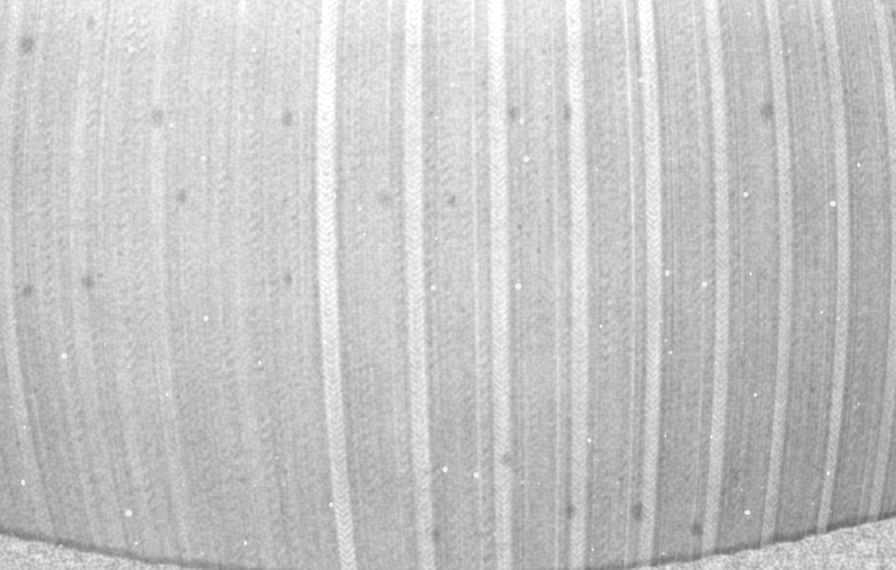
This texture is drawn by a WebGL 1 fragment shader. Its source:

```glsl
precision highp float;
// Tyre-combed pale ground seen through a barrel lens: about twelve bowed lanes,
// each with a herringbone ridge, thin ruts and dashed tread columns. Gradient noise
// adds grain and wear; hashed cells scatter debris and stains; a rough kerb ends it.

uniform vec2 u_resolution;

const float TAU = 6.2831853;

float hash(vec2 p) {
  vec3 q = fract(vec3(p.xyx) * 0.1031);
  q += dot(q, q.yzx + 33.33);
  return fract((q.x + q.y) * q.z);
}

float cornerSlope(vec2 cell, vec2 offset) {
  float a = TAU * hash(cell);
  return dot(vec2(cos(a), sin(a)), offset);
}

// Gradient noise, roughly -0.7 to 0.7
float noise(vec2 p) {
  vec2 i = floor(p), f = fract(p);
  vec2 w = f * f * f * (f * (f * 6.0 - 15.0) + 10.0);
  vec2 e = vec2(1.0, 0.0);
  float low = mix(cornerSlope(i, f), cornerSlope(i + e.xy, f - e.xy), w.x);
  float high = mix(cornerSlope(i + e.yx, f - e.yx), cornerSlope(i + 1.0, f - 1.0), w.x);
  return mix(low, high, w.y);
}

// Soft-edged line of given half width
float band(float x, float halfWidth, float soft) {
  return 1.0 - smoothstep(halfWidth - soft, halfWidth + soft, abs(x));
}

// Straightens the lens bow and returns a coordinate with one unit per lane
float laneCoord(vec2 p) {
  float rise = p.y - 0.39;
  float d = (p.x - 0.557 + 0.015 * rise) / (1.0 - 0.65 * rise * rise);
  return d * (10.8 + d * (3.37 + 6.19 * d));
}

// V-shaped ripples around x = 0
float chevron(float x, float y, float period) {
  return sin(TAU * (y - 0.8 * abs(x)) / period);
}

// Scattered blobs, at most one in each cell
float scatter(vec2 p, float cellSize, float density, float radius, float soft, float seed) {
  vec2 cell = floor(p / cellSize);
  vec2 centre = 0.25 + 0.5 * vec2(hash(cell + seed), hash(cell + seed + 17.3));
  vec2 d = p - (cell + centre) * cellSize;
  float size = radius * (0.5 + hash(cell + seed + 41.7));
  d.x *= 0.8 + 0.7 * hash(cell + seed + 63.1);
  float present = step(hash(cell + seed + 5.9), density);
  return present * (1.0 - smoothstep(size - soft, size + soft, length(d)));
}

// Dashed tread columns of one lane, with gaps where they are worn away
float treads(float f, float id, float y) {
  float sum = 0.0;
  for (int i = 0; i < 5; i++) {
    float k = float(i);
    float pick = hash(vec2(id + 20.0, k + 3.0));
    float x = f + 0.38 - 0.19 * k + 0.05 * (pick - 0.5);
    float wear = smoothstep(-0.3, 0.3, noise(vec2(id * 7.3 + k * 2.7, y * 14.0)));
    float dash = chevron((x + 0.04) / 11.0, y, 0.0105 + 0.003 * pick);
    sum += band(x, 0.055, 0.035) * dash * wear * (0.4 + 0.6 * pick);
  }
  return sum;
}

float lanes(float lane, float y, float pixel) {
  float id = floor(lane + 0.5);
  float f = lane - id;
  float soft = 0.025 + pixel * 6.0;
  float vary = hash(vec2(id + 31.0, 8.0));
  float strength = mix(0.3, 1.0, smoothstep(-2.8, -2.1, id)) * (0.8 + 0.3 * vary);
  strength += 0.35 * band(id + 2.0, 0.4, 0.1) + 0.3 * band(id + 6.0, 0.4, 0.1);

  // Pale ridge, darker flanks and narrow ruts
  float ridge = band(f, 0.095, soft);
  float fade = 0.9 + 0.5 * noise(vec2(id * 5.1, y * 9.0));
  float tone = ridge * strength * fade * (0.115 + 0.025 * chevron(f / 11.0, y, 0.0075));
  tone -= 0.045 * strength * (band(f - 0.16, 0.035, soft) + 0.7 * band(f + 0.145, 0.025, soft));
  tone += 0.075 * strength * (0.5 + vary) * fade * band(f + 0.29, 0.018, soft);
  tone -= 0.055 * (0.5 + vary) * band(f - 0.26, 0.012, soft);
  tone -= 0.03 * band(f - 0.33 - 0.05 * vary, 0.012, soft);

  tone += 0.042 * (1.0 - ridge) * treads(f, id, y);
  return tone + 0.05 * noise(vec2(lane * 9.0, y * 3.0)) + 0.035 * noise(vec2(lane * 23.0, y * 5.0));
}

// Broad light: bright upper left, dim right side and foot
float light(vec2 p, float v) {
  float l = 0.815 - 0.12 * smoothstep(0.5, 1.0, p.x);
  l -= 0.10 * (1.0 - smoothstep(0.03, 0.38, p.y));
  l -= 0.05 * (1.0 - smoothstep(0.0, 0.14, p.x));
  return l + 0.04 * smoothstep(0.6, 0.9, v) + 0.05 * smoothstep(0.9, 1.0, v);
}

void main() {
  float pixel = 1.0 / u_resolution.x;
  vec2 p = gl_FragCoord.xy * pixel;
  float grain = 0.6 * noise(p * 230.0) + 0.4 * noise(p * 95.0 + 7.0);

  float tone = light(p, gl_FragCoord.y / u_resolution.y);
  tone += lanes(laneCoord(p), p.y, pixel);
  tone += 0.13 * grain + 0.03 * noise(p * 16.0);

  // Dark stains and pale debris
  tone -= 0.13 * scatter(p * vec2(1.0, 0.8), 0.075, 0.18, 0.006, 0.005, 11.0);
  tone -= 0.09 * scatter(p, 0.031, 0.2, 0.002, 0.002, 29.0);
  float debris = scatter(p, 0.043, 0.17, 0.0024, 0.0008 + pixel * 0.5, 53.0);
  debris += 0.5 * scatter(p, 0.027, 0.15, 0.0014, 0.0008 + pixel * 0.5, 71.0);
  tone = mix(tone, 0.97, min(debris, 0.9));

  // Curved kerb with a dark seam above it
  float across = p.x - 0.462;
  float kerb = p.y - 0.265 * across * across + 0.015 + 0.005 * noise(p * 40.0);
  tone -= 0.13 * band(kerb - 0.004, 0.005, 0.005);
  float stone = 0.78 + 0.3 * grain + 0.1 * noise(p * 60.0);
  tone = mix(stone, tone, smoothstep(-0.003, 0.002, kerb));

  gl_FragColor = vec4(vec3(clamp(tone, 0.0, 1.0)), 1.0);
}
```
